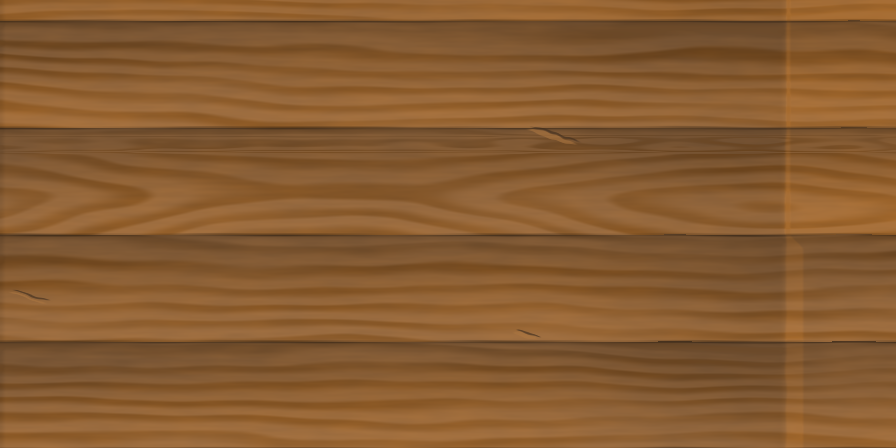
Write a WebGL 2 fragment shader that draws this texture.

```glsl
#version 300 es
precision highp float;
// Weathered brown planks with warm growth rings, grey upper edges and a pale upright strip.

uniform vec2 u_resolution;
out vec4 fragColor;

float hash(vec2 p) {
    vec3 q = fract(p.xyx * vec3(0.1031, 0.1030, 0.0973));
    q += dot(q, q.yzx + 33.33);
    return fract((q.x + q.y) * q.z);
}

float cornerSlope(vec2 cell, vec2 offset) {
    float angle = 6.2832 * hash(cell);
    return dot(vec2(cos(angle), sin(angle)), offset);
}

// Gradient noise, roughly -1 to 1
float noise(vec2 p) {
    vec2 c = floor(p), f = p - c;
    vec2 w = f * f * f * (f * (f * 6.0 - 15.0) + 10.0);
    float low = mix(cornerSlope(c, f), cornerSlope(c + vec2(1, 0), f - vec2(1, 0)), w.x);
    float high = mix(cornerSlope(c + vec2(0, 1), f - vec2(0, 1)),
                     cornerSlope(c + vec2(1, 1), f - vec2(1, 1)), w.x);
    return 1.5 * mix(low, high, w.y);
}

// Ring phase: long wavy lines, or nested arches on the plank with the heartwood
float ringPhase(vec2 p, float plank, float height) {
    vec2 shift = vec2(plank * 7.3, plank * 3.1);
    float wobble = 0.85 * noise(p * vec2(1.1, 5.0) + shift)
                 + 0.22 * noise(p * vec2(4.5, 16.0) + shift);
    float straight = p.y * (23.0 + 9.0 * hash(vec2(plank + 9.0, 4.0))) + p.x * 0.3;
    float axis = p.y - 0.555 - 0.012 * sin(p.x * 2.3);
    float arches = 23.0 * sqrt(axis * axis + 0.0005) + 1.4 * cos(p.x * 3.4 - 2.7);
    float heart = step(0.5, plank) * step(plank, 1.5) * (1.0 - smoothstep(0.75, 0.95, height));
    return mix(straight, arches, heart) + wobble;
}

// Soft capsule used for splinters; x is coverage, y is the signed side
vec2 splinter(vec2 p, vec2 centre, float halfLength, float thickness) {
    vec2 d = p - centre;
    d.y += d.x * 0.3 + 0.004 * noise(p * 40.0);
    float taper = thickness * max(0.0, 1.0 - abs(d.x) / halfLength);
    float soft = 0.003;
    return vec2((1.0 - smoothstep(taper, taper + soft, abs(d.y)))
                * (1.0 - smoothstep(halfLength * 0.7, halfLength, abs(d.x))), d.y);
}

void main() {
    vec2 p = gl_FragCoord.xy / u_resolution.y;
    float pixel = 1.0 / u_resolution.y;

    // Planks: height runs from 0 at the lower edge to 1 below the next seam
    float seamWave = 0.002 * noise(vec2(p.x * 5.0, 2.0));
    float row = (p.y + seamWave - 0.237) / 0.2387;
    float plank = floor(row);
    float height = row - plank;
    vec2 shift = vec2(plank * 5.7, plank * 2.3);

    // Growth rings with a soft rise and a sharper fall
    float phase = fract(ringPhase(p, plank, height));
    float ring = smoothstep(0.25, 0.72, phase) * (1.0 - smoothstep(0.80, 1.0, phase));
    ring *= clamp(0.75 + 0.5 * noise(p * vec2(2.2, 9.0) + shift), 0.25, 1.0);

    // Broad stains, dabs and fine fibres
    float stain = noise(p * vec2(1.4, 6.0) + shift + 20.0);
    float dabs = noise(p * vec2(13.0, 34.0) + 8.0);
    float fibre = noise(p * vec2(6.0, 95.0)) + 0.6 * noise(p * vec2(20.0, 150.0) + 3.0);

    // Plank tone: bright below, grey and dim under the seam
    float greyEdge = smoothstep(0.70, 0.96, height + 0.08 * stain);
    float light = mix(0.92, 0.22, smoothstep(0.05, 0.95, height));
    light += 0.20 * stain + 0.09 * dabs + 0.07 * fibre - 0.30 * ring;
    light -= 0.22 * smoothstep(1.15, 1.7, p.x) * (1.0 - smoothstep(1.74, 1.76, p.x));
    light -= 0.25 * (1.0 - smoothstep(0.0, 0.015, p.x));
    float warmth = 0.14 + 0.85 * ring + 0.22 * stain + 0.10 * dabs;
    warmth += 0.25 * step(2.5, plank);
    warmth *= 1.0 - 0.65 * greyEdge;

    // Right end: warm block above, narrow pale strip running down
    float block = smoothstep(1.750, 1.758, p.x + 0.003 * noise(p * 18.0));
    float upper = smoothstep(0.44, 0.48, p.y);
    float stripEnd = mix(1.793, 1.764, upper);
    float strip = block * (1.0 - smoothstep(stripEnd - 0.004, stripEnd + 0.004, p.x));
    light += 0.17 * block * upper + 0.30 * strip;
    warmth += 0.20 * block * upper + 0.22 * strip;

    light = clamp(light, -0.15, 1.12);
    vec3 tan = mix(vec3(0.46, 0.325, 0.20), vec3(0.645, 0.45, 0.265), light);
    vec3 amber = mix(vec3(0.435, 0.275, 0.115), vec3(0.625, 0.40, 0.17), light);
    vec3 color = mix(tan, amber, clamp(warmth, 0.0, 1.0));

    // Seams: a broken dark line with a soft shadow underneath
    float gap = min(height, 1.0 - height) * 0.2387;
    float broken = clamp(0.55 + 0.6 * noise(vec2(p.x * 4.0, plank * 3.7)), 0.15, 0.9);
    color *= 1.0 - 0.38 * broken * (1.0 - smoothstep(0.001, 0.003 + pixel, gap));
    color *= 1.0 - 0.10 * smoothstep(0.93, 1.0, height);

    // Splinters: a dark crack above a pale torn edge
    for (int i = 0; i < 3; i++) {
        float n = float(i);
        vec2 centre = vec2(i == 1 ? 0.07 : 1.18 + 0.03 * n, 0.255 + 0.085 * n + 0.1375 * n * (n - 1.0));
        float size = 0.03 + 0.015 * n;
        vec2 pale = splinter(p, centre - vec2(0.008, 0.005), size, 0.004 * abs(n - 1.0) + 0.001);
        vec2 crack = splinter(p, centre, size, 0.0025);
        color = mix(color, vec3(0.67, 0.46, 0.25), 0.6 * pale.x);
        color = mix(color, vec3(0.25, 0.18, 0.12), 0.65 * crack.x * smoothstep(-0.003, 0.001, crack.y));
    }

    fragColor = vec4(color, 1.0);
}
```
